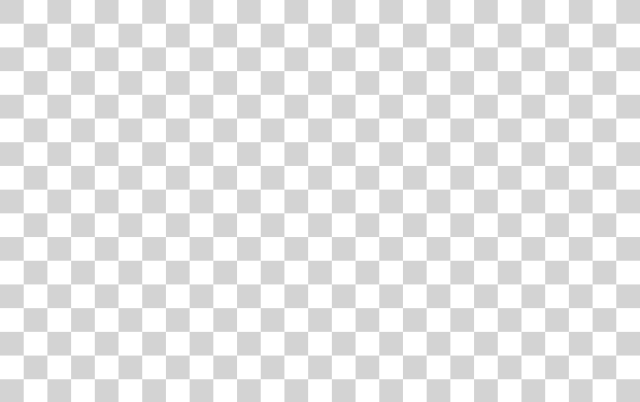
Give the GLSL for this pattern, as a WebGL 2 fragment shader.

```glsl
#version 300 es
precision highp float;
// Checkerboard of light grey and white squares, 27 across, laid from the top left.

uniform vec2 u_resolution;
out vec4 fragColor;

// Signed distance to the nearest stripe edge: positive in even cells, negative in odd ones.
vec2 stripeDistance(vec2 p) {
    return 0.5 - abs(mod(p + 0.5, 2.0) - 1.0);
}

void main() {
    // Square cells sized by the canvas width, counted down from the top edge
    float cellsPerPixel = 27.0 / u_resolution.x;
    vec2 fromTopLeft = vec2(gl_FragCoord.x, u_resolution.y - gl_FragCoord.y);
    vec2 cell = fromTopLeft * cellsPerPixel;

    // Smooth each stripe edge over one pixel, then cross the stripes
    vec2 stripe = clamp(2.0 * stripeDistance(cell) / cellsPerPixel, -1.0, 1.0);
    float greyCoverage = 0.5 + 0.5 * stripe.x * stripe.y;

    vec3 white = vec3(1.0);
    vec3 grey = vec3(0.828);
    fragColor = vec4(mix(white, grey, greyCoverage), 1.0);
}
```
